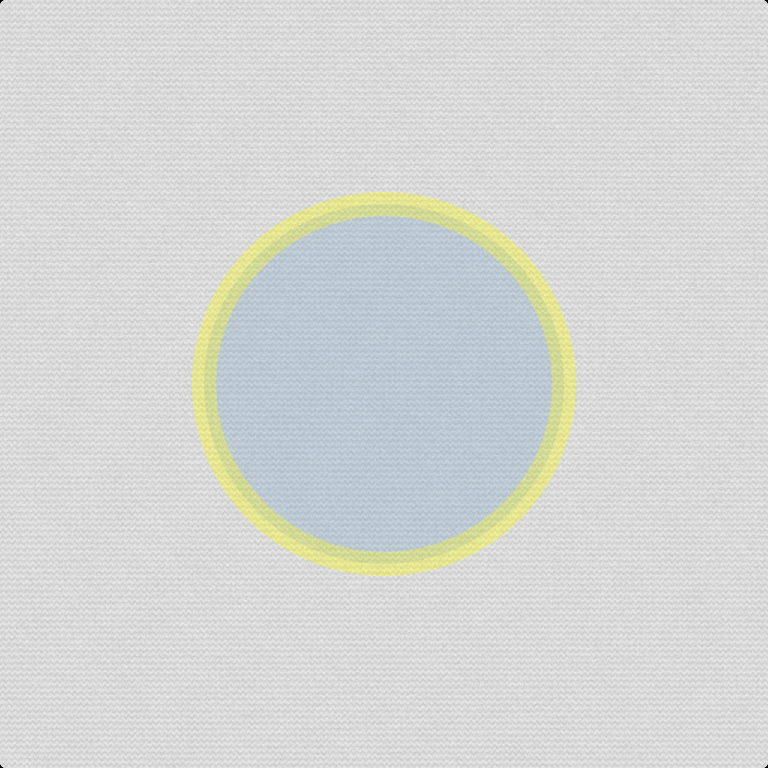
This background is drawn by a three.js fragment shader. Its source:

```glsl
varying vec2 vUv;

float hash(vec2 cell) {
  return fract(sin(dot(cell, vec2(127.1, 311.7))) * 43758.5453);
}

// Distance to the nearest scattered fibre point
float cellular(vec2 p) {
  vec2 cell = floor(p);
  float nearest = 2.0;
  for (int y = -1; y <= 1; y++) {
    for (int x = -1; x <= 1; x++) {
      vec2 c = cell + vec2(float(x), float(y));
      vec2 point = c + vec2(hash(c), hash(c + 57.0));
      nearest = min(nearest, distance(p, point));
    }
  }
  return nearest;
}

// Fine zigzag threads with uneven fibres, centred on zero
float fabric(vec2 p) {
  vec2 thread = p * 128.0;
  float zigzag = abs(fract(thread.x) - 0.5);
  float weave = sin(6.28318 * (thread.y + zigzag));
  float fibres = 0.5 - cellular(p * 220.0);
  float grain = hash(floor(p * 512.0)) - 0.5;
  float drift = sin(p.x * 61.0 + 2.0 * sin(p.y * 43.0)) * sin(p.y * 71.0 + p.x * 19.0);
  return 0.036 * weave + 0.035 * fibres + 0.035 * grain + 0.004 * drift;
}

float disc(float dist, float radius) {
  return 1.0 - smoothstep(radius - 0.001, radius + 0.001, dist);
}

float roundedSquare(vec2 p, float halfSize, float radius) {
  vec2 q = abs(p) - halfSize + radius;
  return length(max(q, 0.0)) + min(max(q.x, q.y), 0.0) - radius;
}

void main() {
  vec2 p = vUv - 0.5;
  float dist = length(p);

  // Cloth, yellow band, its inner half, and blue centre
  vec3 color = vec3(0.850);
  color = mix(color, vec3(0.90, 0.90, 0.57), disc(dist, 0.25));
  color = mix(color, vec3(0.82, 0.85, 0.58), disc(dist, 0.2344));
  color = mix(color, vec3(0.735, 0.785, 0.825), disc(dist, 0.21875));

  // Softer weave under the tinted disc
  color += fabric(vUv) * mix(1.0, 0.8, disc(dist, 0.25));

  // Dark rounded corners
  float corner = roundedSquare(p, 0.5, 0.007);
  color *= 1.0 - smoothstep(-0.0005, 0.0005, corner);

  gl_FragColor = vec4(clamp(color, 0.0, 1.0), 1.0);
}
```
